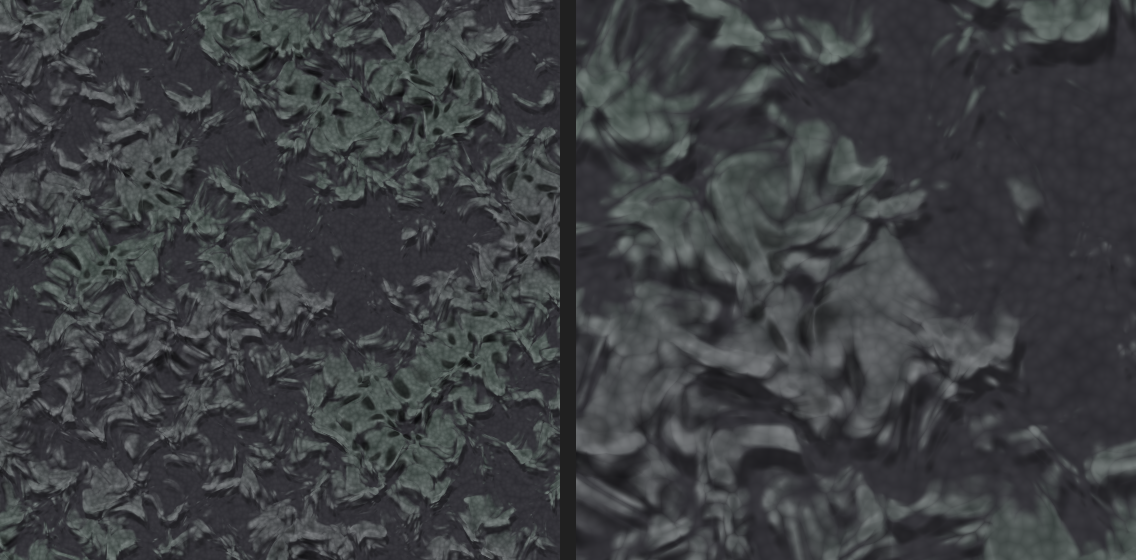
Left, the full canvas; right, a detail of the centre.
Reproduce this texture procedurally as a WebGL 1 fragment shader.

```glsl
precision highp float;
// Weathered dark slate overgrown with crusty grey-green lichen.
// Layered cellular noise and scattered upturned crescents form a relief;
// height differences along y give lit lower rims and the shadows below them.
uniform vec2 u_resolution;

vec2 hash2(vec2 c) {
  return fract(sin(vec2(dot(c, vec2(127.1, 311.7)), dot(c, vec2(269.5, 183.3)))) * 43758.55);
}

// Cellular noise: positive near scattered cell points, mean near zero.
float lumps(vec2 p) {
  vec2 cell = floor(p), f = p - cell;
  float nearest = 2.0;
  for (int y = -1; y <= 1; y++) {
    for (int x = -1; x <= 1; x++) {
      vec2 o = vec2(float(x), float(y));
      vec2 d = o + hash2(cell + o) - f;
      nearest = min(nearest, dot(d, d));
    }
  }
  return 0.5 - sqrt(nearest);
}

// Scattered crescents that open upwards.
float crescents(vec2 p) {
  vec2 cell = floor(p), f = p - cell;
  float best = 0.0;
  for (int y = -1; y <= 1; y++) {
    for (int x = -1; x <= 1; x++) {
      vec2 o = vec2(float(x), float(y));
      vec2 rnd = hash2(cell + o + 41.0);
      vec2 d = f - o - 0.15 - 0.7 * hash2(cell + o);
      d.x += 0.5 * (rnd.y - 0.5) * d.y;
      float r = length(d), radius = 0.16 + 0.24 * rnd.x;
      float ring = exp(-pow((r - radius) / 0.11, 2.0));
      float lower = smoothstep(0.25, -0.7, d.y / (r + 0.01));
      best = max(best, ring * lower * step(0.4, rnd.y));
    }
  }
  return best;
}

// Broad drifts of dense and sparse growth.
float drifts(vec2 p) {
  return 0.5 * sin(9.0 * p.x + 2.0 * sin(7.0 * p.y + 1.0) + 0.6)
       + 0.5 * sin(13.0 * p.y - 5.0 * p.x + 1.5 * sin(11.0 * p.x))
       + 0.3 * sin(21.0 * p.x + 17.0 * p.y + 2.0);
}

vec2 warp(vec2 p) {
  p += 0.010 * sin(p.yx * vec2(37.0, 43.0) + 2.0 * sin(p * 29.0));
  return p + 0.004 * sin(p.yx * vec2(121.0, 107.0) + 2.0 * sin(p * 83.0));
}

// Lichen cover from 0 (bare slate) to 1 (thick crust).
float cover(vec2 p) {
  vec2 q = warp(p);
  float h = 0.8 * lumps(q * 15.0) + 0.65 * lumps(q * 34.0 + 5.0)
          + 0.5 * lumps(q * 78.0 + 9.0) + 0.32 * drifts(p)
          + 0.5 * crescents(q * 11.0 + 3.0);
  return smoothstep(0.0, 0.45, h);
}

void main() {
  vec2 p = gl_FragCoord.xy / u_resolution.y;
  float crust = cover(p);
  float rim = max(crust - cover(p - vec2(0.003, 0.013)), 0.0);
  float shade = max(cover(p + vec2(-0.004, 0.014)) - crust, 0.0);
  float fine = lumps(p * 125.0), grain = lumps(warp(p) * 62.0 + 20.0);

  // Bare slate, faintly mottled
  vec3 slate = vec3(0.193, 0.191, 0.212) + 0.035 * fine + 0.035 * grain;

  // Crust, from grey-violet to grey-green
  float green = 0.5 + 0.5 * sin(5.0 * p.x + 3.0 * sin(6.0 * p.y) + 1.0);
  vec3 lichen = mix(vec3(0.305, 0.315, 0.325), vec3(0.29, 0.33, 0.315), green);
  lichen += 0.13 * grain + 0.09 * fine + 0.09 * rim;
  vec3 color = mix(slate, lichen, crust);

  // Soft shadows, and deep pits where growth is dense
  color *= 1.0 - 0.32 * shade;
  float pit = smoothstep(0.15, 0.36, lumps(warp(p) * 31.0 + 60.0));
  color *= 1.0 - 0.6 * pit * smoothstep(0.1, 0.9, drifts(p));

  gl_FragColor = vec4(color, 1.0);
}
```
